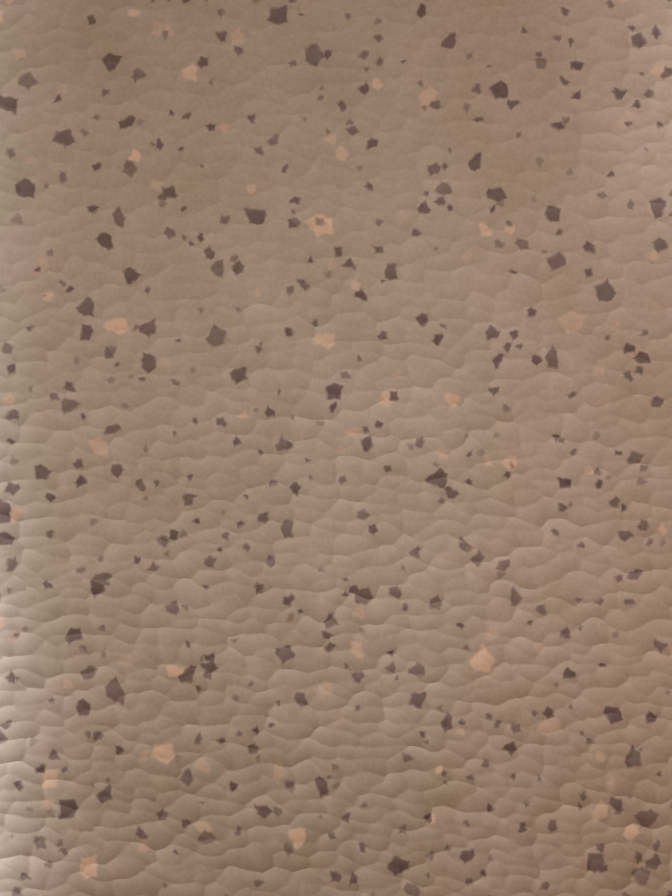
This texture is drawn by a Shadertoy shader. Its source:

```glsl
// Speckled vinyl floor: dark and pink flakes in an embossed taupe sheet under soft side light.

const vec3 TAUPE      = vec3(0.578, 0.488, 0.414);
const vec3 DARK_FLAKE = vec3(0.350, 0.265, 0.240);
const vec3 PINK_FLAKE = vec3(0.750, 0.580, 0.470);
const vec3 SHEEN      = vec3(0.200, 0.215, 0.235);

vec2 hash2(vec2 p) {
    vec3 q = fract(vec3(p.xyx) * vec3(0.1031, 0.1030, 0.0973));
    q += dot(q, q.yzx + 33.33);
    return fract((q.xx + q.yz) * q.zy);
}

float gradientDot(vec2 cell, vec2 offset) {
    float angle = 6.2832 * hash2(cell + 71.0).x;
    return dot(vec2(cos(angle), sin(angle)), offset);
}

// Gradient noise, roughly -0.7 to 0.7
float noise(vec2 p) {
    vec2 i = floor(p), f = fract(p);
    vec2 u = f * f * f * (f * (f * 6.0 - 15.0) + 10.0);
    vec2 e = vec2(0.0, 1.0);
    return mix(mix(gradientDot(i, f), gradientDot(i + e.yx, f - e.yx), u.x),
               mix(gradientDot(i + e.xy, f - e.xy), gradientDot(i + e.yy, f - e.yy), u.x), u.y);
}

// Signed distance to a rough five-sided chip
float chipDistance(vec2 q, float radius, vec2 seed) {
    float d = -radius;
    float turn = 6.2832 * hash2(seed + 5.0).x;
    for (int i = 0; i < 5; i++) {
        vec2 h = hash2(seed + 13.0 * float(i + 1));
        float angle = turn + 1.2566 * (float(i) + 0.6 * (h.x - 0.5));
        d = max(d, dot(q, vec2(cos(angle), sin(angle))) - radius * mix(0.6, 1.4, h.y));
    }
    return d;
}

// Coverage of scattered chips; each one has its own strength
float chips(vec2 p, float cellSize, float density, vec2 radii, float faintest, float seed) {
    float cover = 0.0;
    vec2 home = floor(p / cellSize);
    float soft = 0.0020 + 0.5 / iResolution.x;
    for (int y = -1; y <= 1; y++)
    for (int x = -1; x <= 1; x++) {
        vec2 cell = home + vec2(x, y);
        vec2 id = cell + seed;
        vec2 pick = hash2(id + 3.0);
        float clumped = density * (1.0 + 0.9 * noise(cell * cellSize * 7.0 + seed));
        if (pick.x > clumped) continue;
        vec2 q = p - (cell + hash2(id)) * cellSize;
        float radius = mix(radii.x, radii.y, pick.y * pick.y);
        float d = chipDistance(q, radius, id);
        float strength = mix(faintest, 1.0, hash2(id + 41.0).y);
        cover = max(cover, strength * (1.0 - smoothstep(-soft, soft, d)));
    }
    return cover;
}

// Slope of rounded pebbles, from offsets to softly blended cell centres
vec2 pebbleSlope(vec2 p, float sharpness) {
    vec2 i = floor(p), f = fract(p), slope = vec2(0.0);
    float total = 0.0;
    for (int y = -1; y <= 1; y++)
    for (int x = -1; x <= 1; x++) {
        vec2 g = vec2(x, y);
        vec2 r = f - g - hash2(i + g + 19.0);
        float w = exp(-sharpness * dot(r, r));
        slope += w * r;
        total += w;
    }
    return slope / max(total, 1e-6);
}

// Broad fall of light over the sheet, uv from 0 to 1
float sheenAmount(vec2 uv) {
    float left = exp(-uv.x * 15.0) * mix(0.30, 0.85, smoothstep(0.75, 0.10, uv.y));
    float corner = 0.45 * smoothstep(0.78, 1.05, uv.x) * smoothstep(0.55, 0.9, uv.y);
    float middle = 0.20 * exp(-dot(uv - vec2(0.62, 0.52), uv - vec2(0.62, 0.52)) * 7.0);
    return left + corner + middle;
}

void mainImage(out vec4 fragColor, in vec2 fragCoord) {
    vec2 uv = fragCoord / iResolution.xy;
    vec2 p = fragCoord / iResolution.x;
    float sheen = sheenAmount(uv);

    // Sheet colour with broad stains and shading
    vec3 color = TAUPE + SHEEN * sheen;
    color -= 0.035 * smoothstep(0.70, 1.0, uv.y) * (1.0 - 0.6 * uv.x);
    color -= 0.030 * smoothstep(0.35, 0.0, uv.y);
    color += vec3(0.012, -0.004, -0.004) * smoothstep(0.4, 1.0, uv.x);
    color += vec3(0.030, 0.022, 0.032) * noise(p * 9.0 + 4.0);

    // Flakes, with edges roughened by a small warp
    vec2 rough = p + 0.0035 * vec2(noise(p * 95.0), noise(p * 95.0 + 37.0));
    float pink = chips(rough, 0.075, 0.38, vec2(0.006, 0.014), 0.15, 200.0);
    float dark = chips(rough, 0.050, 0.45, vec2(0.0055, 0.0130), 0.65, 400.0);
    float specks = chips(rough, 0.035, 0.28, vec2(0.0030, 0.0060), 0.35, 600.0);
    color = mix(color, PINK_FLAKE + 0.5 * SHEEN * sheen, 0.75 * pink);
    vec3 darkTint = DARK_FLAKE + 0.6 * SHEEN * sheen + vec3(0.02, 0.0, 0.03) * noise(p * 25.0);
    color = mix(color, darkTint, 0.92 * max(dark, specks));

    // Embossing, stronger toward the bottom and in the glare
    vec2 bent = p + 0.012 * vec2(noise(p * 22.0), noise(p * 22.0 + 50.0));
    vec2 slope = pebbleSlope(bent * vec2(30.0, 50.0) + vec2(0.0, 5.0 * p.x), 14.0);
    float relief = mix(0.022, 0.090, smoothstep(0.85, 0.05, uv.y)) + 0.10 * min(sheen, 0.8);
    color += relief * dot(slope, vec2(-0.45, 0.85));

    // Fine grain
    color += 0.022 * noise(p * 170.0) + 0.012 * noise(p * 70.0);
    fragColor = vec4(clamp(color, 0.0, 1.0), 1.0);
}
```
